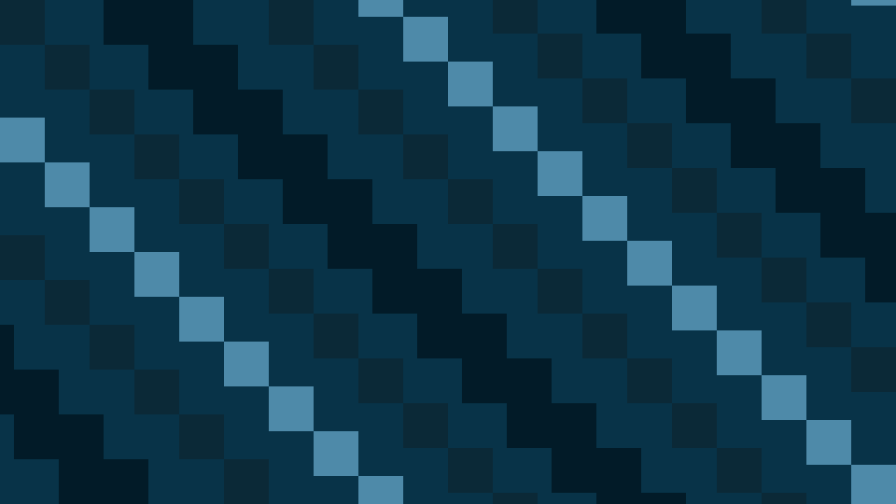
A Shadertoy shader for this background:

```glsl
// Diagonal pixel staircases on deep teal: one pale, two muted and one wide dark
// band, each a block repeated along the diagonal and wrapped vertically once per
// canvas height. Block coverage is computed analytically for smooth edges.

const float CELL         = 4.0 / 45.0;  // block side, in canvas heights
const float PERIOD       = 1.0;         // vertical distance between equal bands
const float DARK_WIDTH   = 2.0;         // dark block width, in cells
const vec2  MUTED_START  = vec2(0.0, 0.0);
const vec2  MUTED_START2 = vec2(0.0, 7.0 / 15.0);
const vec2  PALE_START   = vec2(0.0, 7.0 / 30.0);
const vec2  DARK_START   = vec2(0.2055, 0.0);

const vec3 TEAL  = vec3(0.030, 0.200, 0.282);
const vec3 MUTED = vec3(0.045, 0.160, 0.216);
const vec3 DARK  = vec3(0.006, 0.106, 0.155);
const vec3 PALE  = vec3(0.306, 0.541, 0.663);

// Coverage of a box centred at the origin, softened over one pixel
float boxCoverage(vec2 p, vec2 halfSize, float pixel) {
    vec2 c = clamp((halfSize - abs(p)) / pixel + 0.5, 0.0, 1.0);
    return c.x * c.y;
}

// Coverage of a descending staircase; adjacent blocks add up without seams
float staircase(vec2 p, vec2 start, float widthInCells, float pixel) {
    vec2 q = p - start;
    vec2 halfSize = 0.5 * CELL * vec2(widthInCells, 1.0);
    float column = floor(q.x / CELL);
    float coverage = 0.0;
    for (int i = -2; i <= 1; i++) {
        vec2 d = q - (column + float(i)) * CELL - halfSize;
        d.y -= PERIOD * floor(d.y / PERIOD + 0.5);
        coverage += boxCoverage(d, halfSize, pixel);
    }
    return min(coverage, 1.0);
}

void mainImage(out vec4 fragColor, in vec2 fragCoord) {
    // Canvas-height units, measured from the upper left
    float pixel = 1.0 / iResolution.y;
    vec2 p = vec2(fragCoord.x, iResolution.y - fragCoord.y) * pixel;

    float muted = staircase(p, MUTED_START, 1.0, pixel)
                + staircase(p, MUTED_START2, 1.0, pixel);

    vec3 color = mix(TEAL, MUTED, min(muted, 1.0));
    color = mix(color, DARK, staircase(p, DARK_START, DARK_WIDTH, pixel));
    color = mix(color, PALE, staircase(p, PALE_START, 1.0, pixel));
    fragColor = vec4(color, 1.0);
}
```
